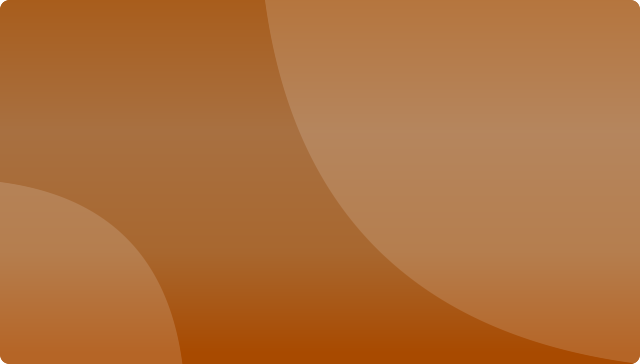
A Shadertoy shader for this background:

```glsl
// Vertical three-part blend; t runs from the top (0) to the bottom (1)
vec3 amberGradient(float t) {
    vec3 color = mix(vec3(0.66, 0.365, 0.11), vec3(0.66, 0.44, 0.255), clamp(t / 0.36, 0.0, 1.0));
    color = mix(color, vec3(0.66, 0.405, 0.185), clamp((t - 0.36) / 0.33, 0.0, 1.0));
    return mix(color, vec3(0.66, 0.29, 0.0), clamp((t - 0.69) / 0.28, 0.0, 1.0));
}

// Corner lobe bounded by a diagonal parabola through (1,0) and (0,1)
float cornerLobe(vec2 p) {
    float across = p.x - p.y;
    float edge = p.x + p.y - 1.385 + 0.385 * across * across;
    return 1.0 - smoothstep(-0.5, 0.5, edge / fwidth(edge));
}

float roundedBox(vec2 p, vec2 halfSize, float radius) {
    vec2 q = abs(p) - halfSize + radius;
    return length(max(q, 0.0)) + min(max(q.x, q.y), 0.0) - radius;
}

void mainImage(out vec4 fragColor, in vec2 fragCoord) {
    vec2 uv = fragCoord / iResolution.xy;
    vec3 color = amberGradient(1.0 - uv.y);

    // Translucent lobes at the lower left and upper right
    float lobes = max(cornerLobe(uv / vec2(0.285, 0.5)),
                      cornerLobe((1.0 - uv) / vec2(0.586, 1.0)));
    color = mix(color, vec3(1.0), 0.15 * lobes);

    // Card with rounded corners on white
    vec2 size = iResolution.xy / iResolution.x;
    float card = roundedBox((uv - 0.5) * size, 0.5 * size, 0.0145);
    float outside = smoothstep(-0.5, 0.5, card * iResolution.x);
    fragColor = vec4(mix(color, vec3(1.0), outside), 1.0);
}
```
